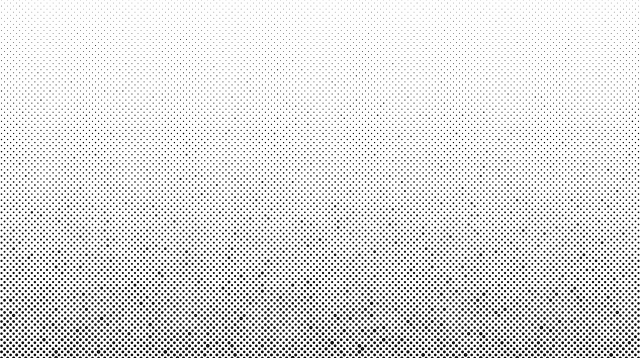
Write a Shadertoy shader that draws this pattern.

```glsl
// Halftone fade: black dots on a staggered lattice over near-white paper.
// Dots swell from specks at the top to dense ink at the bottom; gradient
// noise clumps them softly and a hash makes scattered dots larger.

#define DOTS_ACROSS 105.5            // lattice pitches per canvas width
#define LATTICE_SHIFT vec2(0.25, 0.0) // from the upper left, in pitches
#define TOP_RADIUS 0.045             // radii, in pitches
#define BOTTOM_RADIUS 0.225
#define FADE_POWER 1.15
#define CLUMP_SCALE 0.21             // noise cells per pitch
#define CLUMP_AMOUNT 0.08
#define JITTER_AMOUNT 0.14
#define BIG_DOT_GAIN 0.32
#define SUBSAMPLES 4                 // per pixel side
#define PAPER vec3(0.995)
#define INK vec3(0.02)

float hash(vec2 p) {
    vec3 q = fract(vec3(p.xyx) * 0.1031);
    q += dot(q, q.yzx + 33.33);
    return fract((q.x + q.y) * q.z);
}

vec2 gradientAt(vec2 corner) {
    float angle = 6.2832 * hash(corner + 71.0);
    return vec2(cos(angle), sin(angle));
}

float gradientNoise(vec2 p) {
    vec2 i = floor(p);
    vec2 f = p - i;
    vec2 w = f * f * f * (f * (f * 6.0 - 15.0) + 10.0);
    vec2 e = vec2(1.0, 0.0);
    float low = mix(dot(gradientAt(i), f),
                    dot(gradientAt(i + e), f - e), w.x);
    float high = mix(dot(gradientAt(i + e.yx), f - e.yx),
                     dot(gradientAt(i + 1.0), f - 1.0), w.x);
    return mix(low, high, w.y);
}

// Radius of one dot, from its depth, local clump and random jitter
float dotRadius(vec2 center, vec2 cell, float depth) {
    float fade = pow(clamp(depth, 0.0, 1.0), FADE_POWER);
    float radius = mix(TOP_RADIUS, BOTTOM_RADIUS, fade);
    float clump = gradientNoise(center * CLUMP_SCALE);
    float bigDot = smoothstep(0.93, 1.0, hash(cell + 211.0));
    float variation = CLUMP_AMOUNT * clump
                    + JITTER_AMOUNT * (hash(cell + 503.0) - 0.5)
                    + BIG_DOT_GAIN * bigDot;
    return min(radius * (1.0 + variation), 0.32);
}

// Ink at a point p, in pitches right and down from the upper left
float inkAt(vec2 p, float canvasHeight, float blur) {
    // Turning the grid by 45 degrees staggers alternate rows
    p -= LATTICE_SHIFT;
    vec2 cell = floor(vec2(p.x + p.y, p.x - p.y) + 0.5);
    vec2 center = 0.5 * vec2(cell.x + cell.y, cell.x - cell.y);
    float depth = (center.y + LATTICE_SHIFT.y) / canvasHeight;
    float radius = dotRadius(center, cell, depth);
    return clamp(0.5 + (radius - length(p - center)) / blur, 0.0, 1.0);
}

void mainImage(out vec4 fragColor, in vec2 fragCoord) {
    float pixel = DOTS_ACROSS / iResolution.x;
    float canvasHeight = iResolution.y * pixel;
    vec2 p = vec2(fragCoord.x, iResolution.y - fragCoord.y) * pixel;

    // Average a grid of points so that even specks keep their true weight
    float side = float(SUBSAMPLES);
    float ink = 0.0;
    for (int j = 0; j < SUBSAMPLES; j++) {
        for (int i = 0; i < SUBSAMPLES; i++) {
            vec2 offset = (vec2(i, j) + 0.5) / side - 0.5;
            ink += inkAt(p + offset * pixel, canvasHeight, pixel / side);
        }
    }
    ink /= side * side;

    fragColor = vec4(mix(PAPER, INK, ink), 1.0);
}
```
